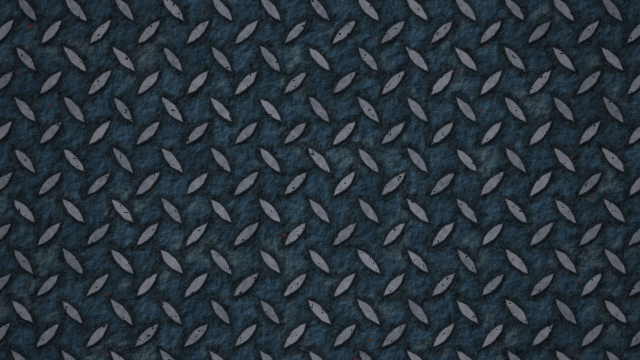
Reproduce this texture procedurally as a Shadertoy shader.

```glsl
// Worn steel tread plate: two interleaved grids of pointed lozenges leaning
// left and right, over slate-blue paint with grime gathered round each lozenge.
// Lozenges are distance functions; all wear comes from gradient noise.

// Layout, in units of canvas height, measured from the canvas centre
const vec2  PITCH        = vec2(0.1365, 0.1405);
const vec2  LEFT_ORIGIN  = vec2(-0.002, 0.055);
const vec2  RIGHT_ORIGIN = vec2(0.068, -0.010);
const float LEFT_ANGLE   = 2.28;
const float RIGHT_ANGLE  = 0.80;
const float HALF_LENGTH  = 0.046;
const float HALF_WIDTH   = 0.0135;
const float KEYSTONE     = 0.016;
const vec2  SHADOW_SHIFT = vec2(0.003, -0.005);
// Wear
const float EDGE_WEAR    = 0.004;
const float GRIME_REACH  = 0.027;
const float VIGNETTE     = 0.22;
const float SPECK_GRID   = 55.0;
const float SPECK_SHARE  = 0.012;
// Colours
const vec3 PAINT_DEEP = vec3(0.12, 0.18, 0.225);
const vec3 PAINT      = vec3(0.18, 0.26, 0.32);
const vec3 GRIME      = vec3(0.115, 0.155, 0.172);
const vec3 WORN       = vec3(0.27, 0.32, 0.33);
const vec3 SHADOW     = vec3(0.045, 0.065, 0.08);
const vec3 STEEL_DARK = vec3(0.29, 0.32, 0.36);
const vec3 STEEL      = vec3(0.47, 0.48, 0.52);
const vec3 RUST       = vec3(0.34, 0.17, 0.13);

vec2 hash2(vec2 p) {
    vec3 q = fract(p.xyx * vec3(0.1031, 0.1030, 0.0973));
    q += dot(q, q.yzx + 33.33);
    return fract((q.xx + q.yz) * q.zy);
}
float cornerSlope(vec2 cell, vec2 f, vec2 corner) {
    float a = 6.2832 * hash2(cell + corner).x;
    return dot(vec2(cos(a), sin(a)), f - corner);
}
float gradientNoise(vec2 p) {
    vec2 i = floor(p), f = p - i;
    vec2 u = f * f * f * (f * (f * 6.0 - 15.0) + 10.0);
    float low  = mix(cornerSlope(i, f, vec2(0, 0)), cornerSlope(i, f, vec2(1, 0)), u.x);
    float high = mix(cornerSlope(i, f, vec2(0, 1)), cornerSlope(i, f, vec2(1, 1)), u.x);
    return mix(low, high, u.y);
}
float fbm(vec2 p) {
    float sum = 0.0, amp = 0.6;
    for (int i = 0; i < 4; i++) {
        sum += amp * gradientNoise(p);
        p = mat2(1.6, 1.2, -1.2, 1.6) * p + 17.3;
        amp *= 0.5;
    }
    return sum;
}

// Distance to the overlap of two equal circles, long axis along y
float lozenge(vec2 p, float halfLength, float halfWidth) {
    float r = (halfLength * halfLength + halfWidth * halfWidth) / (2.0 * halfWidth);
    return length(vec2(abs(p.x) + r - halfWidth, p.y)) - r;
}

// One grid of lozenges: x is the distance, y a random tone per lozenge
vec2 lozengeGrid(vec2 p, vec2 origin, float angle) {
    vec2 g = (p - origin) / PITCH;
    vec2 id = floor(g + 0.5);
    vec2 q = (g - id) * PITCH;
    vec2 rnd = hash2(id + 50.0 * angle);
    float a = angle + 0.10 * (rnd.x - 0.5);
    vec2 axis = vec2(cos(a), sin(a));
    q = vec2(dot(q, vec2(-axis.y, axis.x)), dot(q, axis));
    float size = 0.95 + 0.10 * rnd.y;
    return vec2(lozenge(q, HALF_LENGTH * size, HALF_WIDTH * size), rnd.x);
}
vec2 tread(vec2 p) {
    vec2 l = lozengeGrid(p, LEFT_ORIGIN, LEFT_ANGLE);
    vec2 r = lozengeGrid(p, RIGHT_ORIGIN, RIGHT_ANGLE);
    return l.x < r.x ? l : r;
}

void mainImage(out vec4 fragColor, in vec2 fragCoord) {
    float px = 1.0 / iResolution.y;
    vec2 p = (fragCoord - 0.5 * iResolution.xy) * px;
    vec2 q = vec2(p.x / (1.0 - KEYSTONE * p.y), p.y);
    float crust = fbm(q * 42.0);
    float relief = crust - fbm((q + vec2(-0.003, 0.003)) * 42.0);
    vec2 t = tread(q);
    float d = t.x + EDGE_WEAR * crust;
    // Paint, worn patches and grime
    vec3 col = mix(PAINT_DEEP, PAINT, clamp(0.5 + 1.3 * fbm(q * 10.0), 0.0, 1.0));
    float worn = smoothstep(0.10, 0.26, fbm(q * 7.0 + 31.0) - 0.10 * p.y);
    col = mix(col, WORN, 0.55 * worn);
    float grime = 1.0 - smoothstep(0.006, GRIME_REACH, t.x + 0.035 * fbm(q * 20.0 + 9.0));
    col = mix(col, GRIME, 0.85 * grime);
    // Crusty relief and dark creases
    float crease = 1.0 - smoothstep(0.0, 0.07, abs(fbm(q * 24.0 + 5.0)));
    col *= 1.0 - 0.38 * crease * (0.35 + 0.65 * grime);
    col *= 1.0 + clamp(1.3 * relief, -0.45, 0.45);
    // Scattered rust specks
    vec2 rnd = hash2(floor(q * SPECK_GRID) + 71.0);
    float speck = (length(fract(q * SPECK_GRID) - 0.5 + 0.4 * crust) - 0.28 * rnd.y) / SPECK_GRID;
    col = mix(col, RUST, step(rnd.x, SPECK_SHARE) * (1.0 - smoothstep(-px, px, speck)));
    // Dark rim and dropped shadow
    float shade = 1.0 - smoothstep(-0.003, 0.005, tread(q - SHADOW_SHIFT).x + EDGE_WEAR * crust);
    col = mix(col, SHADOW, max(0.8 * shade, 0.65 * exp(-max(d, 0.0) / 0.004)));
    // Bare steel faces with rounded edges, scuffs and pits
    float polish = 0.45 + 0.5 * t.y + 0.8 * fbm(q * 60.0 + 13.0);
    vec3 face = mix(STEEL_DARK, STEEL, clamp(polish, 0.0, 1.0));
    face *= mix(0.60, 1.0, smoothstep(0.0, 0.004, -d));
    face = mix(face, SHADOW, 0.7 * smoothstep(0.24, 0.36, fbm(q * 75.0 + 3.0)));
    col = mix(col, face, 1.0 - smoothstep(-px, px, d));
    col *= 1.0 - VIGNETTE * dot(p, p);
    fragColor = vec4(col, 1.0);
}
```
